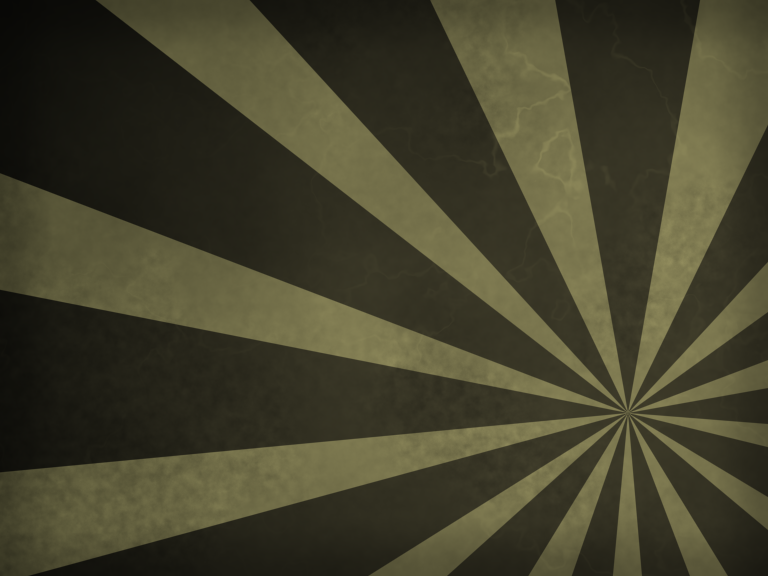
A Shadertoy shader for this background:

```glsl
// Weathered olive sunburst: uneven rays from a low right hub, with grain, cracks and a vignette.

const float ASPECT = 4.0 / 3.0;
const vec2 HUB = vec2(1.0903, 0.283);
const vec2 GLOW_CENTER = vec2(1.0, 0.40);
const vec2 GLOW_STRETCH = vec2(0.92, 1.08);

const vec3 RAY_LIT = vec3(0.485, 0.468, 0.310);
const vec3 RAY_SHADED = vec3(0.325, 0.317, 0.205);
const vec3 GAP_LIT = vec3(0.222, 0.212, 0.148);
const vec3 GAP_SHADED = vec3(0.048, 0.048, 0.034);
const vec3 CRACK_TINT = vec3(0.085, 0.082, 0.052);

const float STAIN_AMOUNT = 0.30;
const float GRAIN_AMOUNT = 0.16;
const float EDGE_WIDTH = 0.11;
const float EDGE_SHADE = 0.76;

// Each ray: centre angle and half width, in degrees.
const int RAY_COUNT = 13;
const vec2 RAYS[RAY_COUNT] = vec2[](
    vec2(164.0, 4.9), vec2(137.35, 4.85), vec2(107.8, 7.8), vec2(72.1, 8.0),
    vec2(41.5, 5.7), vec2(15.4, 5.3), vec2(-9.1, 4.6), vec2(-35.45, 4.45),
    vec2(-63.85, 5.35), vec2(-90.2, 5.1), vec2(-115.25, 6.2),
    vec2(-142.95, 4.95), vec2(-169.7, 4.9));

float hash(vec2 cell) {
    vec3 q = fract(cell.xyx * 0.1031);
    q += dot(q, q.yzx + 33.33);
    return fract((q.x + q.y) * q.z);
}

float valueNoise(vec2 p) {
    vec2 cell = floor(p);
    vec2 f = fract(p);
    f = f * f * (3.0 - 2.0 * f);
    float low = mix(hash(cell), hash(cell + vec2(1, 0)), f.x);
    float high = mix(hash(cell + vec2(0, 1)), hash(cell + vec2(1, 1)), f.x);
    return mix(low, high, f.y);
}

float fbm(vec2 p) {
    float sum = 0.0;
    float weight = 0.5;
    for (int i = 0; i < 5; i++) {
        sum += weight * valueNoise(p);
        p = mat2(1.6, 1.2, -1.2, 1.6) * p + 7.3;
        weight *= 0.5;
    }
    return sum / 0.96875;
}

// Coverage of the nearest ray, antialiased by arc length.
float rayMask(vec2 p, float pixel) {
    vec2 arm = p - HUB;
    float angle = degrees(atan(arm.y, arm.x + 1e-6));
    float inside = -180.0;
    for (int i = 0; i < RAY_COUNT; i++) {
        float turn = mod(angle - RAYS[i].x + 180.0, 360.0) - 180.0;
        inside = max(inside, RAYS[i].y - abs(turn));
    }
    float edge = radians(inside) * length(arm);
    return smoothstep(-0.8 * pixel, 0.8 * pixel, edge);
}

// Thin branching veins, strongest in the upper right.
float cracks(vec2 p) {
    vec2 bent = p + 0.06 * vec2(fbm(p * 9.0), fbm(p * 9.0 + 31.0));
    float vein = abs(fbm(bent * 6.0 + 4.0) - 0.5);
    float line = 1.0 - smoothstep(0.0, 0.022, vein);
    float upperRight = smoothstep(0.55, 0.85, p.y) * smoothstep(0.7, 0.95, p.x);
    float patches = smoothstep(0.48, 0.68, fbm(p * 4.0 + 17.0));
    return line * (0.8 * upperRight + 0.25) * (0.3 + 0.7 * patches);
}

void mainImage(out vec4 fragColor, in vec2 fragCoord) {
    vec2 uv = fragCoord / iResolution.xy;
    vec2 p = uv * vec2(ASPECT, 1.0);
    float ray = rayMask(p, 1.0 / iResolution.y);

    // Broad light falling off towards the upper left
    float reach = length((p - GLOW_CENTER) * GLOW_STRETCH);
    float shade = smoothstep(0.15, 1.20, reach);
    vec3 gapColor = mix(GAP_LIT, GAP_SHADED, shade);
    vec3 rayColor = mix(RAY_LIT, RAY_SHADED, shade);
    vec3 color = mix(gapColor, rayColor, ray);

    // Stains, speckled wear and fine grain
    float stain = fbm(p * 5.0 + 2.0) - 0.5;
    float wear = smoothstep(0.45, 0.7, fbm(p * 3.5 + 11.0));
    float grain = fbm(p * 75.0) - 0.5;
    color *= 1.0 + STAIN_AMOUNT * stain + GRAIN_AMOUNT * (0.6 + 1.6 * wear) * grain;
    color += CRACK_TINT * cracks(p) * (1.0 - 0.6 * shade);

    // Darkened border
    vec2 toEdge = min(p, vec2(ASPECT, 1.0) - p);
    vec2 border = mix(vec2(EDGE_SHADE), vec2(1.0), smoothstep(0.0, EDGE_WIDTH, toEdge));
    color *= border.x * border.y;

    fragColor = vec4(color, 1.0);
}
```
